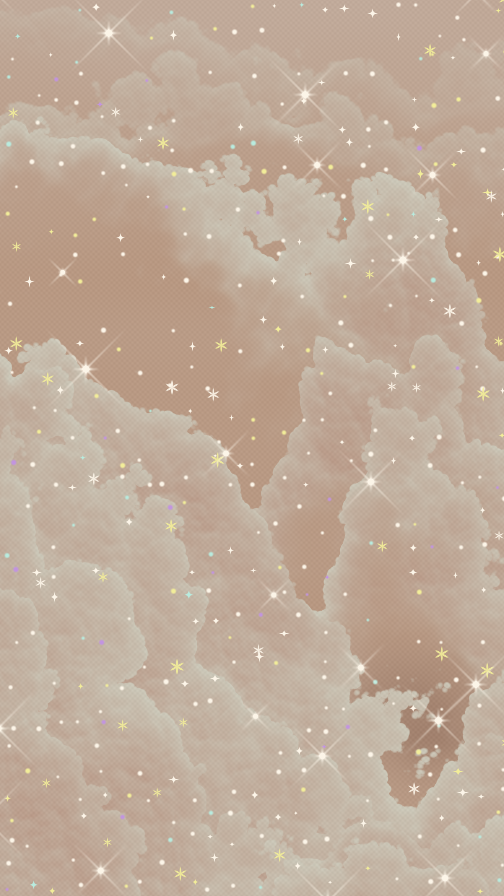
Reproduce this texture procedurally as a Shadertoy shader.

```glsl
const vec3 SKY_TAN = vec3(0.722, 0.600, 0.515);
const vec3 SKY_ROSE = vec3(0.752, 0.662, 0.598);
const vec3 DUSK = vec3(0.590, 0.460, 0.390);
const vec3 BLUSH = vec3(0.748, 0.662, 0.596);
const vec3 PALE_MINT = vec3(0.790, 0.768, 0.708);
const vec3 CREAM = vec3(0.99, 0.96, 0.91);
const vec3 YELLOW = vec3(0.95, 0.93, 0.60);
const vec3 MINT = vec3(0.72, 0.92, 0.87);
const vec3 VIOLET = vec3(0.76, 0.58, 0.88);
const float PUFF_SCALE = 8.0;     // cloud puffs per canvas height
const float PUFF_RELIEF = 0.24;   // how far puffs bulge from a bank
const float LIGHT_GAIN = 3.6;
const float WEAVE_PERIOD = 0.0058;
const float WEAVE_STRENGTH = 0.016;
const float DOT_CELL = 0.025;
const float STAR_CELL = 0.075;
const float GLINT_CELL = 0.105;

float hash(vec2 p) {
    return fract(sin(dot(p, vec2(127.1, 311.7))) * 43758.55);
}

vec2 hash2(vec2 p) {
    return vec2(hash(p), hash(p + 17.3));
}

float noise(vec2 p) {
    vec2 i = floor(p), f = fract(p);
    f = f * f * (3.0 - 2.0 * f);
    return mix(mix(hash(i), hash(i + vec2(1, 0)), f.x),
               mix(hash(i + vec2(0, 1)), hash(i + 1.0), f.x), f.y);
}

// Rounded domes around scattered centres
float puff(vec2 p) {
    vec2 cell = floor(p), f = fract(p);
    float nearest = 1.0;
    for (int y = -1; y <= 1; y++)
    for (int x = -1; x <= 1; x++) {
        vec2 o = vec2(x, y);
        vec2 r = o + hash2(cell + o) - f;
        nearest = min(nearest, dot(r, r));
    }
    return 1.0 - nearest;
}

float billow(vec2 p) {
    p *= PUFF_SCALE;
    float sum = 0.0, amp = 0.46;
    for (int i = 0; i < 5; i++) {
        sum += amp * puff(p);
        p = mat2(0.8, 0.6, -0.6, 0.8) * p * 2.0 + 7.1;
        amp *= 0.57;
    }
    return sum;
}

// One cloud layer below the line "top", thinning out over "depth"
vec3 addBank(vec3 col, vec2 p, float top, float depth, float relief, vec2 puffs, float seed) {
    float wave = 0.07 * (noise(p * 7.0 + seed) - 0.5);
    float d = 0.8 * (top + wave - p.y) + relief * (puffs.x - 0.76);
    float cover = smoothstep(0.0, 0.007, d);
    float haze = noise(p * 9.0 + seed) - 0.5;
    float fade = 1.0 - smoothstep(0.2, 1.0, d / depth + 0.4 * haze);
    float rim = exp(-max(d, 0.0) / 0.045);
    float lit = 0.85 * rim + LIGHT_GAIN * puffs.y + 0.7 * haze;
    return mix(col, mix(BLUSH, PALE_MINT, clamp(lit, -0.55, 1.1)), cover * fade);
}

float frontTop(float x) {
    return 0.60 - 0.43 * smoothstep(0.14, 0.46, x) + 0.06 * smoothstep(0.45, 0.56, x);
}

float middleTop(float x) {
    return 0.87 - 0.13 * smoothstep(0.10, 0.30, x) - 0.15 * smoothstep(0.48, 0.57, x);
}

vec3 starTint(float h) {
    return h < 0.70 ? CREAM : h < 0.86 ? YELLOW : h < 0.94 ? MINT : VIOLET;
}

// Thin tapering cross along both axes
float crossRays(vec2 q, float len, float width) {
    q = abs(q);
    float taper = max(1.0 - max(q.x, q.y) / len, 0.0);
    return taper * (1.0 - smoothstep(0.0, width, min(q.x, q.y)));
}

// Small round dots and four-point sparkles
vec3 addDots(vec3 col, vec2 p, float px) {
    vec2 id = floor(p / DOT_CELL);
    vec2 q = p - (id + 0.2 + 0.6 * hash2(id + 3.0)) * DOT_CELL;
    float size = mix(0.0011, 0.0026, hash(id + 9.0));
    float dist = length(q) - size;
    if (hash(id + 5.0) < 0.3) {
        vec2 s = sqrt(abs(q));
        dist = 0.7 * ((s.x + s.y) * (s.x + s.y) - 2.3 * size);
    }
    float mask = 1.0 - smoothstep(-0.0012, 0.0016, dist);
    return mix(col, starTint(hash(id + 21.0)), mask * step(hash(id), 0.45));
}

// Six-point stars
vec3 addStars(vec3 col, vec2 p, float px) {
    vec2 id = floor(p / STAR_CELL);
    vec2 q = p - (id + 0.15 + 0.7 * hash2(id + 31.0)) * STAR_CELL;
    float spike = pow(abs(cos(3.0 * atan(q.x, q.y))), 4.0);
    float edge = mix(0.0045, 0.0080, hash(id + 37.0)) * mix(0.32, 1.0, spike);
    float mask = 1.0 - smoothstep(-0.0018, 0.0018, length(q) - edge);
    vec3 tint = hash(id + 41.0) < 0.8 ? YELLOW : CREAM;
    return mix(col, tint, 0.9 * mask * step(hash(id + 43.0), 0.42));
}

// Large glints with long diagonal rays
vec3 addGlints(vec3 col, vec2 p, float px) {
    vec2 base = floor(p / GLINT_CELL);
    for (int y = -1; y <= 1; y++)
    for (int x = -1; x <= 1; x++) {
        vec2 id = base + vec2(x, y);
        if (hash(id + 51.0) > 0.42) continue;
        vec2 q = p - (id + hash2(id + 53.0)) * GLINT_CELL;
        vec2 diag = vec2(q.x + q.y, q.x - q.y) * 0.7071;
        float len = mix(0.022, 0.065, hash(id + 57.0));
        float rays = 0.5 * crossRays(diag, len, max(0.0022, px))
                   + 0.8 * crossRays(q, 0.25 * len, max(0.0026, px));
        float glow = exp(-dot(q, q) / (0.004 * len * len + 0.000003));
        col = mix(col, CREAM, clamp(rays + glow, 0.0, 1.0));
    }
    return col;
}

void mainImage(out vec4 fragColor, in vec2 fragCoord) {
    vec2 p = fragCoord / iResolution.y;
    float px = 1.0 / iResolution.y;

    // Sky with a dusky hollow at the lower right
    float streak = noise(p * vec2(5.0, 16.0)) - 0.5;
    vec3 col = mix(SKY_TAN, SKY_ROSE, smoothstep(0.70, 1.0, p.y) + 0.3 * streak);
    vec2 hollow = (p - vec2(0.47, 0.205)) / vec2(0.08, 0.06);
    col = mix(col, DUSK, 0.75 * exp(-dot(hollow, hollow)) * (0.7 + 0.6 * noise(p * 30.0)));

    // Puff height and its slope towards the light
    vec2 q = p + 0.012 * (vec2(noise(p * 18.0), noise(p * 18.0 + 40.0)) - 0.5);
    float height = billow(q);
    vec2 puffs = vec2(height, height - billow(q + vec2(0.003, 0.006)));

    // Cloud layers, far to near
    float far = 0.99 - 0.06 * smoothstep(0.1, 0.5, p.x);
    float high = 0.91 - 0.07 * smoothstep(0.25, 0.56, p.x);
    col = mix(col, addBank(col, p, far, 0.05, 0.12, puffs, 11.0), 0.5);
    col = mix(col, addBank(col, p, high, 0.07, 0.14, puffs, 23.0), 0.75);
    for (float i = 0.0; i < 3.0; i++) {
        float start = 0.18 + 0.07 * i;
        float ledge = min(i, 1.0) * 0.25 * (1.0 - smoothstep(start, start + 0.12, p.x));
        float depth = mix(0.12, 0.22, smoothstep(0.10, 0.40, p.x));
        col = addBank(col, p, middleTop(p.x) - 0.11 * i - ledge, depth, PUFF_RELIEF, puffs, 37.0 + 9.0 * i);
    }
    for (float i = 0.0; i < 4.0; i++)
        col = addBank(col, p, frontTop(p.x + 0.07 * i) - 0.07 * i, 0.85, PUFF_RELIEF, puffs, 5.0 + 13.0 * i);

    // Fine woven dots
    vec2 weave = cos(6.2832 * p / WEAVE_PERIOD);
    col += WEAVE_STRENGTH * weave.x * weave.y;

    col = addDots(col, p, px);
    col = addStars(col, p, px);
    col = addGlints(col, p, px);
    fragColor = vec4(col, 1.0);
}
```
